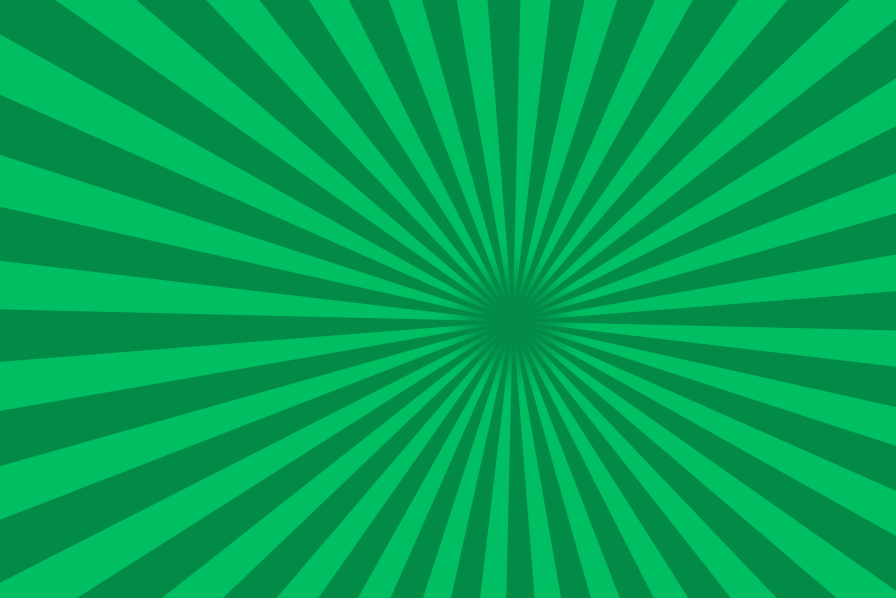
Give the GLSL for this background, as a WebGL 1 fragment shader.

```glsl
precision highp float;

uniform vec2 u_resolution;

const float TAU = 6.2831853;
const float RAY_COUNT = 32.0;
const float RAY_DUTY = 0.48;
const float RAY_PHASE = 0.1257;
const vec2 BURST_CENTER = vec2(0.5723, 0.4625);
const vec3 DARK_GREEN = vec3(0.008, 0.54, 0.28);
const vec3 LIGHT_GREEN = vec3(0.0, 0.745, 0.384);

// Signed angle to the middle of the nearest ray
float foldAngle(float angle, float period) {
  return mod(angle + 0.5 * period, period) - 0.5 * period;
}

// Coverage of evenly spaced wedges, smoothed over about one pixel
float rays(vec2 p, float count, float duty, float phase, float pixel) {
  float period = TAU / count;
  float offset = abs(foldAngle(atan(p.y, p.x) - phase, period));
  float edgeDistance = length(p) * (0.5 * duty * period - offset);
  return smoothstep(-0.7 * pixel, 0.7 * pixel, edgeDistance);
}

// Rays dissolve into the dark base around the hub
float hubFade(float radius, float inner, float outer) {
  return smoothstep(inner, outer, radius);
}

void main() {
  float pixel = 1.0 / u_resolution.y;
  vec2 p = (gl_FragCoord.xy - BURST_CENTER * u_resolution) * pixel;

  float light = rays(p, RAY_COUNT, RAY_DUTY, RAY_PHASE, pixel);
  light *= hubFade(length(p), 0.02, 0.13);

  gl_FragColor = vec4(mix(DARK_GREEN, LIGHT_GREEN, light), 1.0);
}
```
